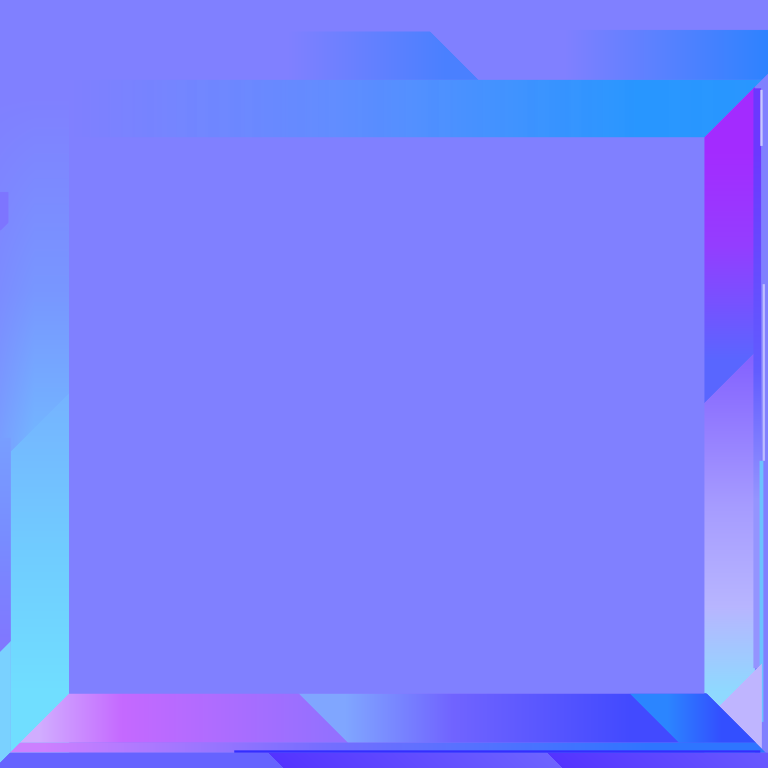
A Shadertoy shader for this texture map:

```glsl
// Tangent-space normal map of a bevelled panel: a flat centre in a mitred frame.
// Each bevel is a box clipped by 45 degree cuts and filled with a tilt ramp.
// Tilts hold red and green only, since blue is full everywhere.
#define FLAT vec2(0.502, 0.500)
#define INNER_LO vec2(0.090, 0.179)
#define INNER_HI vec2(0.917, 0.903)
#define FRAME_TOP 0.104
#define FRAME_RIGHT 0.983
#define FRAME_BOTTOM 0.967
#define FRAME_LEFT 0.014
#define SOFTNESS 0.7
#define COLUMN_COUNT 70.0
#define COLUMN_GRAIN 0.007

float hash(float n) { return fract(sin(n * 12.9898) * 43758.5453); }

// Antialiased step: 1 where d is positive.
float edge(float d) {
    float w = SOFTNESS / iResolution.y;
    return smoothstep(-w, w, d);
}

float box(vec2 p, vec2 lo, vec2 hi) {
    return edge(p.x - lo.x) * edge(hi.x - p.x) * edge(p.y - lo.y) * edge(hi.y - p.y);
}

float span(float t, float a, float b) { return clamp((t - a) / (b - a), 0.0, 1.0); }

// Three-stop tilt ramp.
vec2 ramp(float t, vec3 stops, vec2 a, vec2 b, vec2 c) {
    return mix(mix(a, b, span(t, stops.x, stops.y)), c, span(t, stops.y, stops.z));
}

void paint(inout vec2 tilt, vec2 value, float mask) { tilt = mix(tilt, value, mask); }

// Raised tabs and the long bevel along the top.
void topBevels(inout vec2 n, vec2 p, float rise, float fall) {
    vec2 tab = mix(FLAT, vec2(0.29, 0.50), span(p.x, 0.375, 0.58));
    paint(n, tab, box(p, vec2(0.37, 0.041), vec2(0.63, FRAME_TOP)) * edge(0.519 - fall));
    tab = mix(FLAT, vec2(0.18, 0.51), span(p.x, 0.735, 1.0));
    paint(n, tab, box(p, vec2(0.73, 0.039), vec2(1.1, FRAME_TOP)) * edge(1.096 - rise));

    float grain = (hash(floor(p.x * COLUMN_COUNT)) - 0.5) * COLUMN_GRAIN;
    vec2 bevel = ramp(p.x, vec3(0.09, 0.42, 0.83), FLAT, vec2(0.39, 0.55), vec2(0.16, 0.59));
    bevel += grain * span(p.x, 0.1, 0.2);
    paint(n, bevel, box(p, vec2(0.09, FRAME_TOP), vec2(1.0, INNER_LO.y)) * edge(1.096 - rise));
}

// Left bevel: a soft upper ramp, then a brighter cyan plate.
void leftBevels(inout vec2 n, vec2 p, float rise) {
    vec2 upper = ramp(p.y, vec3(0.12, 0.38, 0.57), FLAT, vec2(0.47, 0.59), vec2(0.45, 0.71));
    upper = mix(FLAT, upper, 0.55 + 0.45 * span(p.x, 0.0, 0.045));
    paint(n, upper, box(p, vec2(-0.1, 0.1), vec2(INNER_LO.x, 1.1)));

    vec2 plate = ramp(p.y, vec3(0.51, 0.72, 0.90), vec2(0.46, 0.70), vec2(0.44, 0.80), vec2(0.44, 0.87));
    float inside = box(p, vec2(FRAME_LEFT, 0.5), vec2(INNER_LO.x, 1.1)) * edge(rise - 0.602);
    paint(n, plate, inside);

    // Outer sliver and its chamfered lower end.
    vec2 sliver = ramp(p.y, vec3(0.57, 0.70, 0.83), vec2(0.47, 0.62), vec2(0.47, 0.55), vec2(0.50, 0.47));
    float outer = box(p, vec2(-0.1, 0.57), vec2(FRAME_LEFT, 1.1));
    paint(n, sliver, outer * edge(0.849 - rise));
    paint(n, vec2(0.48, 0.82), outer * edge(rise - 0.849));
    paint(n, vec2(0.49, 0.46), box(p, vec2(-0.1, 0.25), vec2(0.011, 0.3)) * edge(0.301 - rise));
}

// Right bevel: violet above the cut, lavender to cyan below it.
void rightBevels(inout vec2 n, vec2 p, float rise, float fall) {
    float side = box(p, vec2(INNER_HI.x, FRAME_TOP), vec2(FRAME_RIGHT, 1.1)) * edge(rise - 1.096);
    vec2 violet = ramp(p.y, vec3(0.20, 0.32, 0.47), vec2(0.64, 0.17), vec2(0.58, 0.24), vec2(0.35, 0.40));
    vec2 pale = ramp(p.y, vec3(0.47, 0.66, 0.79), vec2(0.52, 0.39), vec2(0.65, 0.61), vec2(0.72, 0.71));
    pale = mix(pale, vec2(0.56, 0.85), span(p.y, 0.79, 0.90));
    paint(n, violet, side * edge(1.442 - rise));
    paint(n, pale, side * edge(rise - 1.442));

    // Narrow seam with a highlight that turns cyan lower down.
    vec2 seam = ramp(p.y, vec3(0.20, 0.48, 0.65), vec2(0.42, 0.22), vec2(0.38, 0.36), vec2(0.58, 0.58));
    paint(n, seam, box(p, vec2(FRAME_RIGHT - 0.002, 0.115), vec2(0.991, 0.87)));
    paint(n, vec2(0.78, 0.78), box(p, vec2(0.990, 0.117), vec2(0.993, 0.19)));
    paint(n, vec2(0.74, 0.74), box(p, vec2(0.993, 0.37), vec2(0.996, 0.6)));
    paint(n, vec2(0.42, 0.76), box(p, vec2(0.989, 0.6), vec2(0.994, 0.94)));
    paint(n, vec2(0.75, 0.71), box(p, vec2(0.9, 0.86), vec2(0.992, 1.1)) * edge(rise - 1.856) * edge(fall - 0.017));
}

// Bottom bevel: three plates divided by slanted cuts, over a dark lower rim.
void bottomBevels(inout vec2 n, vec2 p, float rise, float fall) {
    float corners = edge(rise - 0.993) * edge(0.017 - fall);
    float band = box(p, vec2(-0.1, INNER_HI.y), vec2(1.1, FRAME_BOTTOM)) * corners;
    vec2 pink = ramp(p.x, vec3(0.05, 0.16, 0.43), vec2(0.82, 0.68), vec2(0.77, 0.41), vec2(0.58, 0.44));
    vec2 blue = ramp(p.x, vec3(0.45, 0.59, 0.82), vec2(0.50, 0.65), vec2(0.44, 0.39), vec2(0.26, 0.29));
    vec2 azure = mix(vec2(0.17, 0.52), vec2(0.20, 0.31), span(p.x, 0.87, 0.94));
    paint(n, pink, band);
    paint(n, blue, band * edge(fall + 0.514));
    paint(n, azure, band * edge(fall + 0.083));

    vec2 lip = ramp(p.x, vec3(0.06, 0.42, 0.85), vec2(0.80, 0.50), vec2(0.46, 0.43), vec2(0.18, 0.46));
    paint(n, lip, box(p, vec2(-0.1, FRAME_BOTTOM), vec2(1.1, 0.980)) * corners);

    // Repeating plates on the lower rim.
    float cell = fract((fall + 0.631) / 0.363);
    vec2 rim = mix(vec2(0.33, 0.20), vec2(0.43, 0.39), cell);
    rim = mix(vec2(0.40, 0.39), rim, edge(fall + 0.631));
    paint(n, rim, box(p, vec2(-0.1, 0.980), vec2(1.1, 1.1)) * edge(rise - 0.993) * edge(0.020 - fall));
    paint(n, vec2(0.20, 0.18), box(p, vec2(0.305, 0.977), vec2(0.99, 0.980)) * edge(0.017 - fall));
}

void mainImage(out vec4 fragColor, in vec2 fragCoord) {
    vec2 p = fragCoord / iResolution.xy;
    p.y = 1.0 - p.y;
    float rise = p.x + p.y, fall = p.x - p.y;
    vec2 tilt = FLAT;
    topBevels(tilt, p, rise, fall);
    leftBevels(tilt, p, rise);
    rightBevels(tilt, p, rise, fall);
    bottomBevels(tilt, p, rise, fall);
    paint(tilt, FLAT, box(p, INNER_LO, INNER_HI));
    fragColor = vec4(tilt, 1.0, 1.0);
}
```
